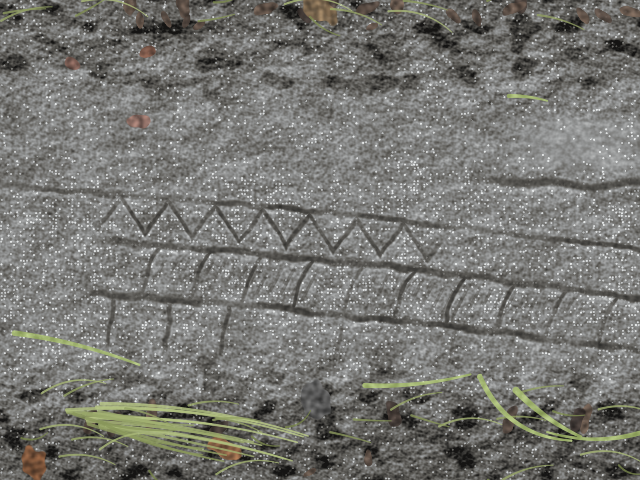
Reproduce this texture procedurally as a Shadertoy shader.

```glsl
float hash(vec2 p) {
  p = fract(p * vec2(0.1031, 0.1137));
  p += dot(p, p.yx + 33.33);
  return fract((p.x + p.y) * p.x * 17.3);
}

float noise(vec2 p) {
  vec2 i = floor(p), f = p - i, u = f * f * (3.0 - 2.0 * f);
  vec4 n;
  for (int k = 0; k < 4; k++) {
    vec2 o = vec2(k & 1, k >> 1);
    float a = 6.2832 * hash(i + o + 71.0);
    n[k] = dot(vec2(cos(a), sin(a)), f - o);
  }
  return 1.4 * mix(mix(n.x, n.y, u.x), mix(n.z, n.w, u.x), u.y);
}

float mudHeight(vec2 p) {
  float sum = 0.0, amp = 0.5;
  p *= vec2(13, 18);
  for (int i = 0; i < 5; i++) {
    sum += amp * noise(p);
    p = mat2(1.6, 1.2, -1.2, 1.6) * p + 9.0;
    amp *= 0.58;
  }
  return sum;
}

float band(float x, float lo, float hi, float soft) {
  return smoothstep(lo - soft, lo + soft, x) * (1.0 - smoothstep(hi - soft, hi + soft, x));
}

float groove(float d, float w) { return 1.0 - smoothstep(w * 0.25, w, abs(d)); }

// Signed distance to the nearest line of a repeat
float repeat(float x, float period) { return (fract(x / period + 0.5) - 0.5) * period; }

// Tread pressed into the mud; v follows the sagging track
float treadMask(vec2 p) {
  float wear = smoothstep(-0.35, 0.3, noise(p * vec2(9, 14) + 4.0));
  float wobble = 0.007 * noise(p * 18.0) + 0.003 * noise(p * 50.0);
  float v = p.y + 0.06 * p.x + 0.03 * p.x * p.x + wobble;
  float m = groove(v - 0.612, 0.009) * mix(0.4, 1.0, wear);
  m = max(m, groove(v - 0.512, 0.011) * smoothstep(0.18, 0.26, p.x) * mix(0.6, 1.0, wear));
  m = max(m, groove(v - 0.402, 0.011) * smoothstep(0.15, 0.22, p.x) * mix(0.45, 1.0, wear));

  // Chevrons
  float zig = 0.535 + 0.07 * abs(2.0 * fract((p.x - 0.547) / 0.098) - 1.0);
  m = max(m, groove((v - zig) * 0.57, 0.0065) * band(p.x, 0.2, 0.9, 0.08) * mix(0.55, 0.95, wear));

  // Curved lugs with fine ribs, then the lower blocks
  float k = clamp((v - 0.4) / 0.11, 0.0, 1.0);
  float lug = repeat(p.x + wobble - 0.503 - 0.025 * k - 0.02 * k * k * k * k, 0.106);
  m = max(m, groove(lug, 0.007) * band(v, 0.4, 0.512, 0.005) * smoothstep(0.2, 0.3, p.x) * mix(0.45, 0.95, wear));
  float ribs = smoothstep(0.3, 0.9, sin((p.x - 0.5 * v + 0.35 * wobble) * 260.0));
  m = max(m, 0.4 * ribs * band(v, 0.425, 0.49, 0.012) * band(p.x, 0.3, 1.25, 0.06) * wear);
  float low = repeat(p.x + wobble - 0.18 - 0.15 * v, 0.118);
  float reach = band(p.x, 0.2, 0.52, 0.03) + 0.5 * wear * step(0.52, p.x);
  m = max(m, groove(low, 0.007) * band(v, 0.29, 0.4, 0.015) * reach * 0.8);

  // Dark lip of the wet rut
  float lip = p.y - 0.655 + 0.03 * p.x + 0.012 * noise(p * 11.0);
  return max(m, groove(lip, 0.011) * smoothstep(0.95, 1.08, p.x) * 0.85);
}

// Tapered, bowed stalk
float blade(vec2 p, vec2 a, vec2 b, float bow, float w) {
  float len = length(b - a);
  vec2 d = (b - a) / len, q = vec2(dot(p - a, d), d.x * (p.y - a.y) - d.y * (p.x - a.x));
  float t = clamp(q.x / len, 0.0, 1.0);
  q -= vec2(t * len, bow * 4.0 * t * (1.0 - t));
  w *= 1.0 - 0.6 * t;
  return 1.0 - smoothstep(w - 0.001, w + 0.0015, length(q));
}

void leaf(inout vec3 col, vec2 p, vec2 c, vec2 size, float angle, vec3 tint) {
  vec2 q = mat2(cos(angle), -sin(angle), sin(angle), cos(angle)) * (p - c) / size;
  float edge = length(q) + 0.35 * noise(p * 45.0);
  col = mix(col, tint * (0.95 + 0.5 * noise(p * 80.0)), 0.9 - 0.9 * smoothstep(0.85, 1.0, edge));
}

void mainImage(out vec4 fragColor, in vec2 fragCoord) {
  vec2 p = fragCoord / iResolution.y;

  // Lit mud
  float h = mudHeight(p), slope = h - mudHeight(p + vec2(-0.002, 0.004));
  float rough = 1.0 - band(p.y, 0.23, 0.8, 0.08);
  float wet = band(p.y, 0.64, 0.75, 0.025) * smoothstep(1.0, 1.2, p.x + 0.1 * noise(p * 8.0));
  float shade = 0.5 + 0.13 * h + 0.08 * wet + 0.1 * noise(p * 95.0);
  shade += (1.0 - 0.6 * wet) * (slope * mix(0.45, 0.85, rough) + 0.12 * noise(p * 170.0));
  shade -= 0.14 - 0.14 * smoothstep(0.08, 0.24, p.y + 0.05 * noise(p * 7.0));
  shade -= 0.09 * smoothstep(0.8, 0.92, p.y + 0.06 * noise(p * 6.0));
  shade -= 0.22 * rough * smoothstep(0.12, 0.45, noise(p * vec2(17, 26)));

  // Tread with lit rims
  float tread = treadMask(p);
  shade += 0.1 * max(treadMask(p + vec2(0, 0.009)) - tread, 0.0);
  shade = mix(shade, 0.2 + 0.1 * noise(p * 90.0), 0.78 * tread);

  // Wet glints
  vec2 g = p * 150.0, cell = floor(g);
  vec2 spot = 0.3 + 0.4 * vec2(hash(cell + 3.0), hash(cell + 57.0));
  float dense = 0.09 + 0.15 * band(p.y, 0.27, 0.62, 0.07) + 0.12 * noise(p * 9.0);
  float glint = step(hash(cell + 19.0), dense) * (1.0 - smoothstep(0.15, 0.48, length(g - cell - spot)));
  shade += 0.32 * glint * (1.0 - tread);
  vec3 col = clamp(shade, 0.08, 0.9) * mix(vec3(1.02, 1, 0.95), vec3(0.99, 1, 1), smoothstep(0.3, 0.6, shade));

  // Fallen leaves
  for (float f = 0.0; f < 30.0; f++) {
    float r = hash(vec2(f, 8)), side = step(0.5, hash(vec2(f, 31)));
    vec2 c = vec2(1.34 * hash(vec2(f, 2)), mix(0.17 * r, 0.94 + 0.07 * r, side));
    vec3 tint = mix(vec3(0.23, 0.2, 0.19), vec3(0.43, 0.36, 0.31), hash(vec2(f, 5)));
    leaf(col, p, c, vec2(0.025, 0.011) * (0.5 + r), 6.0 * r, tint);
  }
  leaf(col, p, vec2(0.67, 0.98), vec2(0.045, 0.025), -0.5, vec3(0.52, 0.43, 0.32));
  leaf(col, p, vec2(0.29, 0.748), vec2(0.027, 0.015), 0.0, vec3(0.58, 0.44, 0.4));
  leaf(col, p, vec2(0.15, 0.87), vec2(0.022, 0.014), -0.6, vec3(0.5, 0.37, 0.33));
  leaf(col, p, vec2(0.307, 0.892), vec2(0.018, 0.014), 0.4, vec3(0.48, 0.33, 0.27));
  leaf(col, p, vec2(0.47, 0.065), vec2(0.043, 0.022), -0.4, vec3(0.57, 0.4, 0.28));
  leaf(col, p, vec2(0.07, 0.035), vec2(0.027, 0.036), 0.2, vec3(0.5, 0.33, 0.22));
  leaf(col, p, vec2(0.66, 0.165), vec2(0.03, 0.048), 0.15, vec3(0.38));

  // Pale grass bundle, then stalks along both verges
  for (float f = 0.0; f < 60.0; f++) {
    float r = hash(vec2(f, 13)), s = hash(vec2(f, 47)), t = hash(vec2(f, 83));
    bool loose = f > 17.0;
    vec2 a = vec2(0.13 + 0.12 * r, 0.11 + 0.05 * s), d = vec2(0.2 + 0.24 * t, -0.02 - 0.07 * r);
    if (loose) {
      a = vec2(1.35 * r - 0.05, s < 0.7 ? 0.26 * s : 0.81 + 0.2 * s);
      d = vec2(0.04 + 0.1 * t, 0.09 * hash(vec2(f, 29)) - 0.045);
    }
    float m = blade(p, a, a + d, 0.03 * t - 0.012, loose ? 0.0022 : 0.0034);
    vec3 tint = mix(vec3(0.43, 0.48, 0.26), vec3(0.74, 0.8, 0.54), loose ? t * 0.8 : 0.3 + 0.7 * t);
    col = mix(col, tint, 0.8 * m);
  }

  // Long single stalks
  float m = blade(p, vec2(0.03, 0.306), vec2(0.29, 0.24), 0.008, 0.0055);
  m = max(m, blade(p, vec2(0.76, 0.197), vec2(0.98, 0.22), -0.008, 0.005));
  m = max(m, blade(p, vec2(1, 0.215), vec2(1.19, 0.082), -0.035, 0.006));
  m = max(m, blade(p, vec2(1.34, 0.1), vec2(1.14, 0.1), 0.015, 0.005));
  m = max(m, blade(p, vec2(1.075, 0.187), vec2(1.21, 0.09), -0.008, 0.007));
  m = max(m, blade(p, vec2(1.06, 0.8), vec2(1.14, 0.79), 0.003, 0.004));
  col = mix(col, vec3(0.66, 0.74, 0.45) + 0.15 * noise(p * 60.0), 0.9 * m);
  fragColor = vec4(clamp(col, 0.0, 1.0), 1);
}
```
